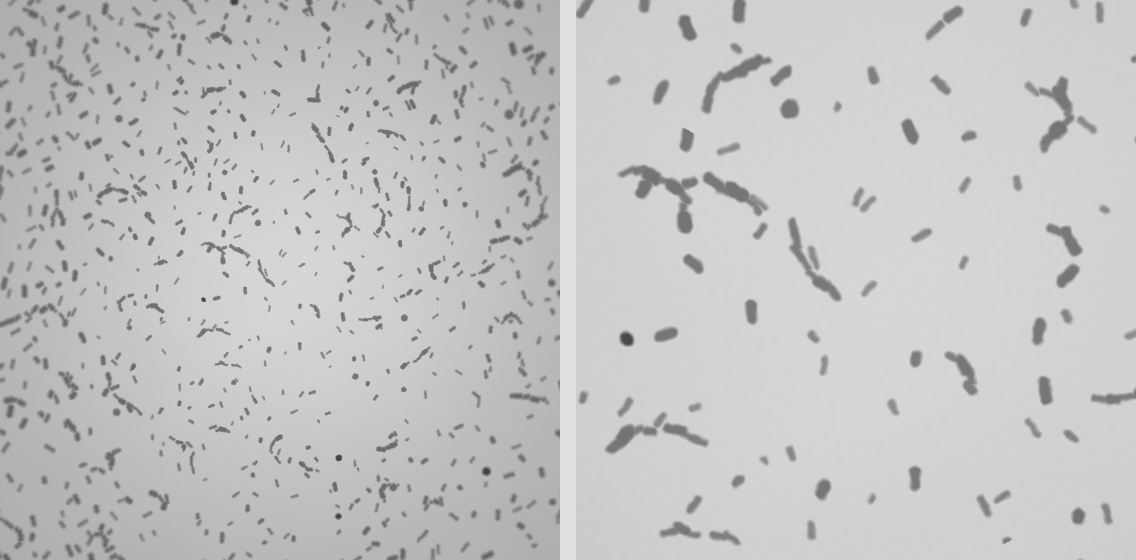
Left: the whole. Right: its middle third, enlarged.
Write a Shadertoy shader that draws this texture.

```glsl
// Grey plate lit from the middle, strewn with small dark grains, as seen in a microscope.
// Jittered grids place single rods, wandering beaded chains and round blobs;
// focus softens and the light falls off away from the centre.

vec3 hash3(vec2 p) {
    vec3 q = fract(p.xyx * vec3(0.1031, 0.1030, 0.0973));
    q += dot(q, q.yxz + 33.33);
    return fract((q.xxy + q.yzz) * q.zyx);
}

float gradDot(vec2 cell, vec2 offset) {
    float a = 6.2832 * hash3(cell + 71.0).x;
    return dot(vec2(cos(a), sin(a)), offset);
}

float gradientNoise(vec2 p) {
    vec2 i = floor(p), f = fract(p);
    vec2 u = f * f * f * (f * (f * 6.0 - 15.0) + 10.0);
    vec2 e = vec2(1.0, 0.0);
    return mix(mix(gradDot(i, f), gradDot(i + e, f - e), u.x),
               mix(gradDot(i + e.yx, f - e.yx), gradDot(i + 1.0, f - 1.0), u.x), u.y);
}

float rod(vec2 p, vec2 halfAxis, float radius) {
    float t = clamp(dot(p, halfAxis) / dot(halfAxis, halfAxis), -1.0, 1.0);
    return length(p - halfAxis * t) - radius;
}

float cover(float d, float blur) {
    return smoothstep(blur, -blur, d);
}

// Single rods, mostly upright, one at most per cell
float looseGrains(vec2 uv, float blur, float swell, float density) {
    float ink = 0.0;
    vec2 home = floor(uv * 31.0);
    for (int k = 0; k < 9; k++) {
        vec2 id = home + vec2(k % 3, k / 3) - 1.0;
        vec3 a = hash3(id + 11.0), b = hash3(id + 157.0);
        if (a.z > density) continue;
        float angle = 1.45 + (b.x - 0.5) * 2.3;
        vec2 axis = vec2(cos(angle), sin(angle)) * mix(0.001, 0.0052, b.y);
        float d = rod(uv - (id + a.xy) / 31.0, axis * swell, mix(0.0019, 0.0038, b.z * b.z) * swell);
        ink = max(ink, cover(d, blur) * mix(0.72, 1.0, b.z));
    }
    return ink;
}

// Chains of touching and broken beads that bend as they go
float chains(vec2 uv, float blur, float swell, float density) {
    float ink = 0.0;
    vec2 home = floor(uv * 11.0);
    for (int k = 0; k < 9; k++) {
        vec2 id = home + vec2(k % 3, k / 3) - 1.0;
        vec3 a = hash3(id + 313.0), b = hash3(id + 419.0);
        vec2 pos = (id + a.xy) / 11.0;
        if (a.z > density || length(uv - pos) > 0.085) continue;
        float angle = 1.4 + (b.x - 0.5) * 2.8;
        float bend = (b.y - 0.5) * 0.7;
        int beads = 3 + int(b.z * 6.0);
        for (int i = 0; i < beads; i++) {
            vec3 h = hash3(id * 9.0 + float(i) * 37.0 + 523.0);
            angle += bend + (h.x - 0.5) * 1.1;
            vec2 dir = vec2(cos(angle), sin(angle));
            pos += dir * 0.0076;
            if (h.y < 0.2) continue;
            float d = rod(uv - pos, dir * mix(0.0015, 0.0045, h.y), mix(0.002, 0.0045, h.z * h.z) * swell);
            ink = max(ink, cover(d, blur) * mix(0.85, 1.0, h.z));
        }
    }
    return ink;
}

// Sparse round blobs, a few of them nearly black
float blobs(vec2 uv, float blur, float swell) {
    float ink = 0.0;
    vec2 home = floor(uv * 9.0);
    for (int k = 0; k < 9; k++) {
        vec2 id = home + vec2(k % 3, k / 3) - 1.0;
        vec3 a = hash3(id + 631.0), b = hash3(id + 743.0);
        if (a.z > 0.3) continue;
        float d = length(uv - (id + a.xy) / 9.0) - mix(0.004, 0.0065, b.x) * swell;
        ink = max(ink, cover(d, blur) * (b.y > 0.9 ? 1.45 : 0.95));
    }
    return ink;
}

void mainImage(out vec4 fragColor, in vec2 fragCoord) {
    vec2 uv = fragCoord / iResolution.y;
    vec2 fromCentre = uv - vec2(0.52, 0.51);

    // Soft focus and slightly larger marks toward the sides
    float defocus = smoothstep(0.24, 0.6, length(fromCentre * vec2(1.1, 0.9)));
    float blur = max(0.0015 + 0.0034 * defocus, 0.8 / iResolution.y);
    float swell = 1.0 + 0.4 * defocus;

    // Ragged outlines, patchy crowding with more grains at upper left
    vec2 rough = 0.0012 * vec2(gradientNoise(uv * 190.0), gradientNoise(uv * 190.0 + 47.0));
    vec2 p = uv + rough;
    float crowd = 0.25 * gradientNoise(uv * 5.0 + 3.0) + 0.22 * (uv.y - uv.x);

    float ink = looseGrains(p, blur, swell, 0.66 + crowd);
    ink = max(ink, chains(p, blur, swell, 0.72 + crowd));
    ink = max(ink, blobs(p, blur, swell));

    // Lamp glow, faint film grain, then the grains darken it
    float light = 0.666 + 0.171 * exp(-4.4 * dot(fromCentre, fromCentre));
    light += 0.008 * gradientNoise(uv * 9.0) + 0.009 * gradientNoise(uv * 240.0);
    float grey = light * (1.0 - 0.45 * ink);
    fragColor = vec4(vec3(grey), 1.0);
}
```
